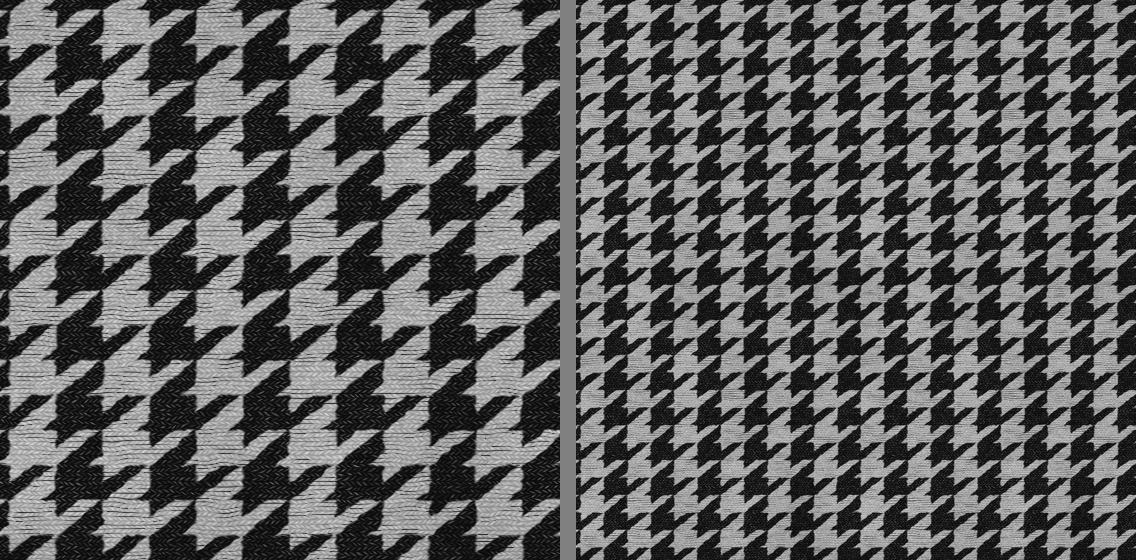
Left: one tile. Right: repeated 2 by 2.
Reproduce this pattern procedurally as a three.js fragment shader.

```glsl
// Woven black and grey houndstooth, six repeats across and eight down.
// Crossed bands of dark and light yarn make the squares, diagonal cuts make the
// teeth, and slanted stitches in thin rows with wrapping noise make the cloth.

varying vec2 vUv;

const vec2 REPEATS = vec2(6.0, 8.0);
const vec2 PATTERN_SHIFT = vec2(0.602, 0.646);
const float ROWS = 128.0;          // yarn rows, even so the slant alternates
const float STITCHES = 96.0;       // stitches along one row
const float EDGE_SOFT = 0.04;      // in half repeats
const float EDGE_FRAY = 0.034;     // in repeats
const float EDGE_DRIFT = 0.022;
const vec3 TOOTH_CUTS = vec3(0.5, 0.95, 1.68);
const float CUT_BEND = 0.09;
const float DARK_YARN = 0.035;
const float DARK_GLINT = 0.34;
const float LIGHT_YARN = 0.655;
const float GAP_DEPTH = 0.36;
const float TAU = 6.28318;

float hash(vec2 p) {
  vec3 q = fract(vec3(p.xyx) * vec3(0.1031, 0.1030, 0.0973));
  q += dot(q, q.yzx + 33.33);
  return fract((q.x + q.y) * q.z);
}

// Value noise that wraps after a whole number of cells.
float noise(vec2 p, vec2 period) {
  vec2 i = floor(p);
  vec2 f = fract(p);
  f = f * f * (3.0 - 2.0 * f);
  vec2 a = mod(i, period);
  vec2 b = mod(i + 1.0, period);
  return mix(mix(hash(a), hash(vec2(b.x, a.y)), f.x),
             mix(hash(vec2(a.x, b.y)), hash(b), f.x), f.y);
}

float tileNoise(vec2 uv, vec2 cells) {
  return noise(uv * cells, cells);
}

float edge(float at, float x) {
  return smoothstep(at - EDGE_SOFT, at + EDGE_SOFT, x);
}

// Coverage of the 0 to 1 span of a band.
float band(float x) {
  return edge(0.0, x) - edge(1.0, x);
}

// Diagonal stripes that fill a square where the two bands differ.
float teeth(vec2 p) {
  float s = p.x + p.y;
  return 1.0 - edge(TOOTH_CUTS.x, s)
    + edge(TOOTH_CUTS.y + CUT_BEND * p.y, s) - edge(TOOTH_CUTS.z, s);
}

// 1 on dark yarn, 0 on light; cell runs right and down.
float houndstooth(vec2 cell) {
  vec2 dark = 2.0 * (fract(cell + 0.25) - 0.25);
  vec2 light = 2.0 * (fract(cell + 0.75) - 0.25);
  float a = band(dark.x);
  float b = band(dark.y);
  return a * b
    + a * (1.0 - b) * teeth(vec2(dark.x, light.y))
    + (1.0 - a) * b * (1.0 - teeth(vec2(light.x, dark.y)));
}

void main() {
  // Pattern with frayed, slightly drifting edges
  vec2 cell = vec2(vUv.x, 1.0 - vUv.y) * REPEATS - PATTERN_SHIFT;
  cell.x += EDGE_FRAY * (tileNoise(vUv, vec2(70.0, ROWS)) - 0.5);
  cell.y += EDGE_FRAY * (tileNoise(vUv.yx, vec2(60.0, 110.0)) - 0.5);
  cell += EDGE_DRIFT * (vec2(tileNoise(vUv, vec2(13.0, 17.0)),
                             tileNoise(vUv, vec2(19.0, 11.0))) - 0.5);
  float ink = clamp(houndstooth(cell), 0.0, 1.0);

  // Yarn rows
  float y = vUv.y * ROWS + 0.8 * (tileNoise(vUv, vec2(30.0, 40.0)) - 0.5);
  float row = mod(floor(y), ROWS);
  float across = fract(y) - 0.5;
  float roundness = 1.0 - 4.0 * across * across;

  // Stitches, slanted the other way on every second row
  float slant = mod(row, 2.0) * 2.0 - 1.0;
  float x = vUv.x * STITCHES + slant * across + hash(vec2(row, 7.0))
    + 0.9 * noise(vec2(vUv.x * 40.0, row), vec2(40.0, ROWS));
  float bump = 0.5 - 0.5 * cos(TAU * x);
  float tone = hash(vec2(mod(floor(x), STITCHES), row));
  float stitch = roundness * mix(0.3, 1.0, bump);

  // Uneven gaps between rows, fibres and broad shading
  float gapNoise = noise(vec2(vUv.x * 22.0, row), vec2(22.0, ROWS));
  float gap = smoothstep(0.25, 0.5, abs(across)) * smoothstep(0.45, 0.9, gapNoise);
  float grain = tileNoise(vUv, vec2(230.0, 360.0));
  float cloud = tileNoise(vUv, vec2(5.0, 7.0)) - 0.5;

  float light = LIGHT_YARN + 0.2 * (stitch - 0.4) + 0.12 * (grain - 0.5)
    + 0.08 * (tone - 0.5) * bump + 0.07 * cloud - GAP_DEPTH * gap;
  float dark = DARK_YARN + 0.03 * grain
    + DARK_GLINT * stitch * bump * mix(0.25, 1.0, tone) * (0.4 + 0.9 * grain)
    * (1.0 + 0.4 * cloud);

  gl_FragColor = vec4(vec3(mix(light, dark, ink)), 1.0);
}
```
